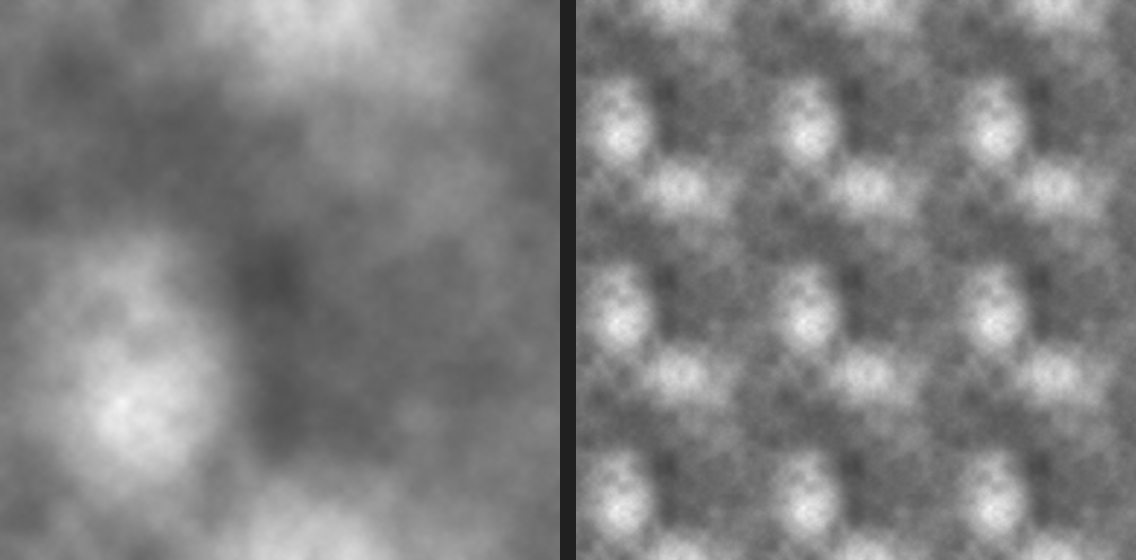
Left: one tile. Right: repeated 3 by 3.
Write a WebGL 1 fragment shader that draws this texture.

```glsl
precision highp float;

uniform vec2 u_resolution;

#define BASE_CELLS 4.0
#define OCTAVES 6
#define GAIN 0.5
#define MID_GREY 0.50
#define CONTRAST 0.70
#define PEAK_BOOST 0.6
#define PEAK_POWER 12.0

float hash(vec2 p, float seed) {
    vec3 q = fract(vec3(p.xyx + seed * 7.31) * vec3(0.1031, 0.1030, 0.0973));
    q += dot(q, q.yzx + 33.33);
    return fract((q.x + q.y) * q.z);
}

// Coarse lattice: cubes modulo 17 visit every level once, so tones stay balanced.
float coarseLevel(vec2 cell) {
    float index = cell.x + BASE_CELLS * cell.y + 1.0;
    float rank = (mod(index * index * index, 17.0) - 0.5) / 16.0;
    float peak = pow(rank, PEAK_POWER) - 1.0 / (PEAK_POWER + 1.0);
    return rank - 0.5 + PEAK_BOOST * peak;
}

float latticeLevel(vec2 cell, float period, float octave) {
    cell = mod(cell, period);
    return octave < 0.5 ? coarseLevel(cell) : hash(cell, octave) - 0.5;
}

// Value noise that wraps after a whole number of cells.
float wrappedNoise(vec2 p, float period, float octave) {
    vec2 cell = floor(p);
    vec2 f = fract(p);
    vec2 w = f * f * (3.0 - 2.0 * f);
    float bottom = mix(latticeLevel(cell, period, octave),
                       latticeLevel(cell + vec2(1.0, 0.0), period, octave), w.x);
    float top = mix(latticeLevel(cell + vec2(0.0, 1.0), period, octave),
                    latticeLevel(cell + vec2(1.0, 1.0), period, octave), w.x);
    return mix(bottom, top, w.y);
}

float cloud(vec2 uv) {
    float sum = 0.0;
    float amplitude = 1.0;
    float period = BASE_CELLS;
    for (int i = 0; i < OCTAVES; i++) {
        sum += amplitude * wrappedNoise(uv * period, period, float(i));
        amplitude *= GAIN;
        period *= 2.0;
    }
    return sum;
}

void main() {
    vec2 uv = gl_FragCoord.xy / u_resolution;
    // The exponential curve keeps shadows soft and lets highlights stand out.
    float grey = MID_GREY * exp(CONTRAST * cloud(uv + 0.5));
    gl_FragColor = vec4(vec3(clamp(grey, 0.0, 1.0)), 1.0);
}
```
